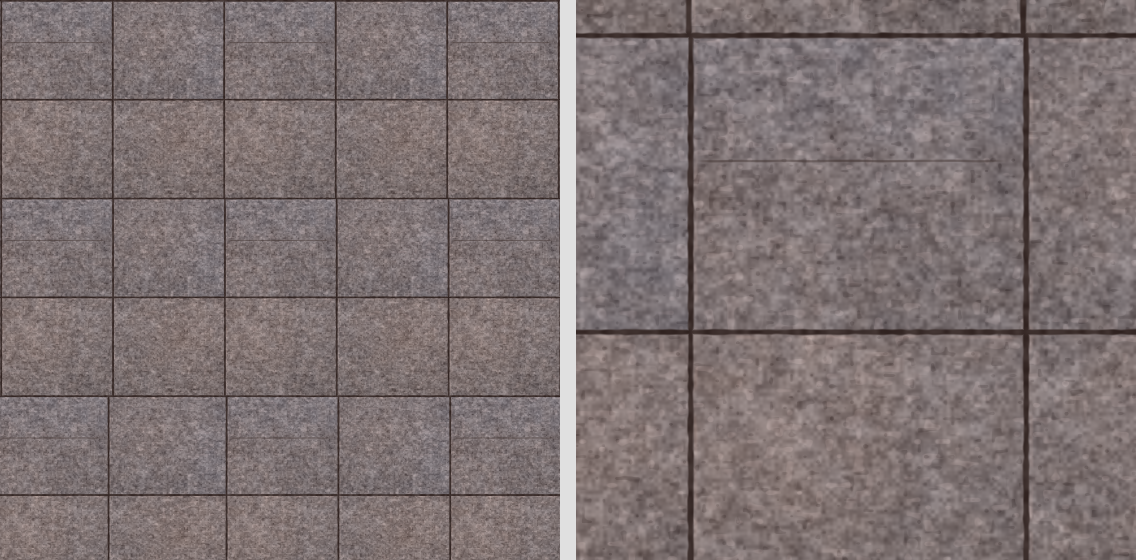
Left: the whole. Right: its middle third, enlarged.
A WebGL 1 fragment shader for this texture:

```glsl
precision highp float;
// Weathered grey-brown stone tiles in dark grout, repeating as a two by two motif.
uniform vec2 u_resolution;

#define PITCH vec2(0.1997, 0.1765)
#define ORIGIN vec2(0.0022, 0.0015)
#define GROUT_HALF_WIDTH 0.0016
#define CRACK_HEIGHT 0.423
#define MOTTLE 1.0
#define STONE vec3(0.492, 0.449, 0.450)
#define WARM_TINT vec3(0.032, 0.016, 0.004)
#define COOL_TINT vec3(-0.010, 0.003, 0.018)
#define GROUT vec3(0.225, 0.172, 0.162)

float hash(vec2 p) {
  vec3 q = fract(vec3(p.xyx) * 0.1031);
  q += dot(q, q.yzx + 33.33);
  return fract((q.x + q.y) * q.z);
}

float noise(vec2 p) {
  vec2 i = floor(p), f = fract(p);
  f = f * f * (3.0 - 2.0 * f);
  return mix(mix(hash(i), hash(i + vec2(1.0, 0.0)), f.x),
             mix(hash(i + vec2(0.0, 1.0)), hash(i + 1.0), f.x), f.y);
}

// Slight misalignment of the columns in the first and last pairs of rows.
float columnShift(float x, float row) {
  if (row > 3.5) return mix(-0.008, 0.003, smoothstep(0.2, 0.4, x));
  return row < 1.5 ? -0.003 * x : 0.0;
}

// Broad warm, cool and dark stains; kind is the tile's place in the motif.
vec3 stains(vec2 local, vec2 kind) {
  vec2 evenRow = mix(vec2(0.15, 0.65), vec2(0.40, 0.32), kind.x);
  vec2 oddRow = mix(vec2(0.20, 0.35), vec2(0.66, 0.35), kind.x);
  vec2 away = local - mix(evenRow, oddRow, kind.y);
  float warm = exp(-5.0 * dot(away, away)) * mix(0.6, 1.0, kind.y);
  float topBand = 1.0 - smoothstep(0.15, 0.55, local.y);
  float rightBand = smoothstep(0.3, 1.0, local.x);
  float cool = (1.0 - kind.y) * (0.35 + 0.65 * mix(topBand, rightBand, kind.x));
  float side = mix(local.x, 1.0 - local.x, kind.x);
  float dark = smoothstep(0.25, 1.0, local.y) * (0.4 + 0.6 * side);
  return WARM_TINT * warm + COOL_TINT * cool
       - vec3(0.042, 0.040, 0.042) * dark * mix(0.55, 1.0, kind.y);
}

// Stone grain, from soft clouds down to crisp flecks and pits.
vec3 grain(vec2 q) {
  float cloud = noise(q * 32.0) - 0.5;
  float blotch = noise(q * vec2(95.0, 120.0) + 11.0) - 0.5;
  float speck = noise(q * vec2(200.0, 250.0) + 37.0) - 0.5;
  float fine = noise(q * 430.0 + 71.0) - 0.5;
  float tone = 0.032 * cloud + 0.075 * blotch + 0.12 * speck + 0.12 * fine;
  float fleck = smoothstep(0.70, 0.86, noise(q * vec2(170.0, 230.0) + 93.0));
  float pit = smoothstep(0.76, 0.92, noise(q * vec2(250.0, 310.0) + 127.0));
  vec3 hue = vec3(0.006, 0.0, -0.006) * (noise(q * 70.0 + 151.0) - 0.5) * 2.0;
  return tone + hue + vec3(0.064, 0.056, 0.055) * fleck - 0.065 * pit;
}

void main() {
  vec2 p = gl_FragCoord.xy / u_resolution;
  p.y = 1.0 - p.y;
  float pixel = 1.0 / min(u_resolution.x, u_resolution.y);

  // Tile grid, counted from the upper left
  float row = floor((p.y - ORIGIN.y) / PITCH.y);
  vec2 grid = (p - ORIGIN - vec2(columnShift(p.x, row), 0.0)) / PITCH;
  vec2 cell = floor(grid);
  vec2 local = fract(grid);
  vec2 kind = mod(cell, 2.0);
  vec2 q = local * PITCH + kind * vec2(3.0, 5.0) + 1.0;

  // Stone surface
  vec3 color = STONE + stains(local, kind) + MOTTLE * grain(q);

  // Hairline crack across one tile of the motif
  float wander = 0.0004 * (noise(vec2(q.x * 70.0, 3.0)) - 0.5);
  float crackDistance = abs((local.y - CRACK_HEIGHT) * PITCH.y + wander);
  float crack = 1.0 - smoothstep(0.0002, 0.0008 + pixel * 0.6, crackDistance);
  crack *= smoothstep(0.01, 0.06, local.x) * (1.0 - smoothstep(0.88, 0.96, local.x));
  crack *= (1.0 - kind.x) * (1.0 - kind.y) * (0.6 + 0.4 * noise(q * 90.0));
  color = mix(color, GROUT + 0.06, 0.7 * crack);

  // Worn pale rims on the upper and left edges of the tiles
  vec2 inset = local * PITCH;
  float nearest = min(inset.x, inset.y);
  float rim = smoothstep(0.0016, 0.0026, nearest) * (1.0 - smoothstep(0.0032, 0.0050, nearest));
  color += vec3(0.070, 0.056, 0.050) * rim * smoothstep(0.35, 0.75, noise(q * 130.0));

  // Grout with slightly ragged edges
  vec2 gap = min(local, 1.0 - local) * PITCH;
  float ragged = 0.0008 * (noise(p * 190.0) - 0.5);
  float edge = min(gap.x, gap.y * 1.08) + ragged;
  float soft = max(0.0008, 0.7 * pixel);
  float joint = 1.0 - smoothstep(GROUT_HALF_WIDTH - soft, GROUT_HALF_WIDTH + soft, edge);
  vec3 jointColor = GROUT + 0.09 * (noise(p * 260.0) - 0.5);
  color = mix(color, jointColor, joint);

  gl_FragColor = vec4(clamp(color, 0.0, 1.0), 1.0);
}
```
